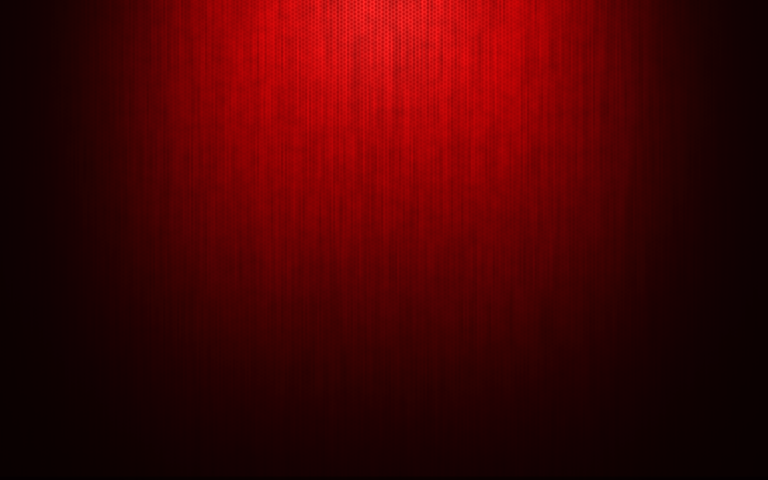
Write a Shadertoy shader that draws this background.

```glsl
// Red brushed fabric lit by a soft spotlight from the top centre, fading to black.

const vec3 SHADOW = vec3(0.062, 0.006, 0.008);
const vec3 RED = vec3(0.73, 0.003, 0.006);
const vec3 SHEEN = vec3(0.08, 0.13, 0.12);

float hash(vec2 p) {
    vec3 q = fract(vec3(p.xyx) * 0.1031);
    q += dot(q, q.yzx + 33.33);
    return fract((q.x + q.y) * q.z);
}

// Distance to the nearest scattered point, one per unit cell.
float cellular(vec2 p) {
    vec2 cell = floor(p);
    float nearest = 2.0;
    for (int j = -1; j <= 1; j++) {
        for (int i = -1; i <= 1; i++) {
            vec2 id = cell + vec2(i, j);
            vec2 point = id + vec2(hash(id), hash(id + 57.0));
            nearest = min(nearest, distance(p, point));
        }
    }
    return nearest;
}

// Vertical threads: random per column, blended smoothly along their length.
float thread(vec2 p, vec2 density) {
    vec2 q = p * density;
    vec2 id = floor(q);
    vec2 f = smoothstep(0.0, 1.0, fract(q));
    float low = mix(hash(id), hash(id + vec2(1, 0)), f.x);
    float high = mix(hash(id + vec2(0, 1)), hash(id + vec2(1, 1)), f.x);
    return mix(low, high, f.y) - 0.5;
}

// Staggered columns of round pores; returns 1 inside a pore.
float pores(vec2 p, float pitch, float pixel) {
    vec2 q = p / vec2(pitch * 0.866, pitch);
    q.y += 0.5 * mod(floor(q.x), 2.0);
    vec2 offset = (fract(q) - 0.5) * vec2(0.866, 1.0);
    float blur = 0.12 + 0.5 * pixel / pitch;
    return 1.0 - smoothstep(0.30 - blur, 0.30 + blur, length(offset));
}

// Wide soft beam across, gaussian fall-off downward.
float spotlight(float side, float depth) {
    float across = exp(-pow(abs(side) / (0.49 + 0.08 * depth), 3.2));
    float down = exp(-pow(depth / 0.60, 2.0));
    return across * down;
}

void mainImage(out vec4 fragColor, in vec2 fragCoord) {
    float pixel = 1.0 / iResolution.y;
    vec2 p = fragCoord * pixel;
    float side = p.x - 0.5 * iResolution.x * pixel;
    float depth = 1.0 - p.y;

    // Light and its pale core
    float light = spotlight(side, depth);
    float core = exp(-dot(vec2(side, depth), vec2(side, depth)) / 0.035);

    // Cloth: fine threads, faint streaks, mottling and pores
    float streaks = 0.21 * thread(p, vec2(240.0, 9.0))
                  + 0.08 * thread(p + 3.0, vec2(75.0, 6.0));
    float mottle = 0.10 * (0.45 - cellular(p * vec2(20.0, 22.0)))
                 + 0.10 * (0.45 - cellular(p * vec2(60.0, 64.0) + 9.0));
    float pore = pores(p, 1.0 / 120.0, pixel);
    float cloth = 1.03 + streaks + mottle - 0.10 * pore;

    vec3 color = SHADOW * (0.8 + 0.2 * cloth) + RED * light * cloth;
    color += SHEEN * core * (1.10 - 0.8 * pore) * cloth;

    // Darker outer corners and a thin dark hem
    color *= 1.0 - 0.45 * smoothstep(0.55, 1.25, length(vec2(side, depth * 0.9)));
    color *= mix(0.5, 1.0, smoothstep(0.004, 0.010, p.y));

    fragColor = vec4(color, 1.0);
}
```
